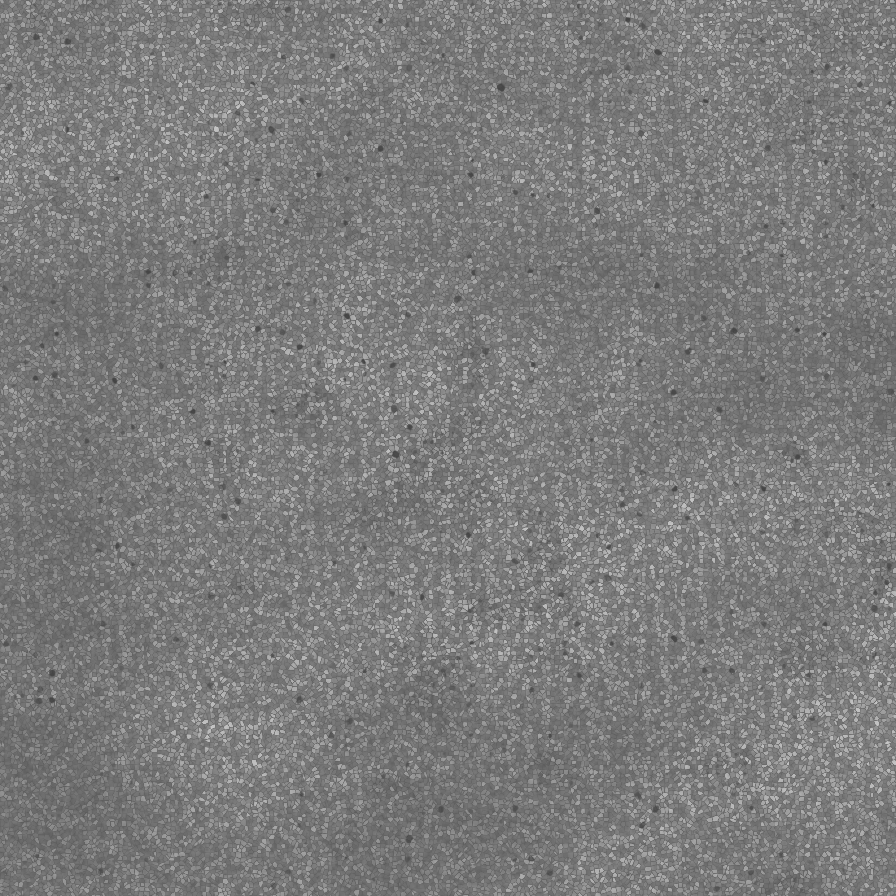
A WebGL 1 fragment shader for this texture:

```glsl
precision highp float;
// Grey fine-grained stone: packed light grains, soft clouds, dark pits and stains.
uniform vec2 u_resolution;

const float GRAIN_CELLS = 205.0;
const float MATRIX_TONE = 0.42;
const float PIT_TONE = 0.25;
const float STAIN_TONE = 0.33;

float hash(vec2 p) {
  return fract(sin(dot(p, vec2(127.1, 311.7))) * 43758.5453);
}

vec2 hash2(vec2 p) {
  return vec2(hash(p), hash(p + vec2(37.3, 91.7)));
}

float valueNoise(vec2 p) {
  vec2 cell = floor(p);
  vec2 f = fract(p);
  f = f * f * (3.0 - 2.0 * f);
  float low = mix(hash(cell), hash(cell + vec2(1.0, 0.0)), f.x);
  float high = mix(hash(cell + vec2(0.0, 1.0)), hash(cell + vec2(1.0, 1.0)), f.x);
  return mix(low, high, f.y);
}

// Layered noise, scaled to 0..1.
float fbm(vec2 p) {
  float sum = 0.0;
  float weight = 0.533;
  for (int i = 0; i < 4; i++) {
    sum += weight * valueNoise(p);
    p = mat2(1.6, 1.2, -1.2, 1.6) * p + 17.3;
    weight *= 0.5;
  }
  return sum;
}

// Returns the grain's random value and its coverage, fading at the borders.
vec2 grain(vec2 p, float pixel) {
  vec2 cell = floor(p);
  float nearest = 8.0;
  float second = 8.0;
  vec2 owner = cell;
  for (int y = -1; y <= 1; y++) {
    for (int x = -1; x <= 1; x++) {
      vec2 neighbour = cell + vec2(float(x), float(y));
      float d = length(neighbour + hash2(neighbour) - p);
      if (d < nearest) {
        second = nearest;
        nearest = d;
        owner = neighbour;
      } else {
        second = min(second, d);
      }
    }
  }
  float coverage = smoothstep(0.02, 0.15 + 0.6 * pixel, second - nearest);
  return vec2(hash(owner + 53.9), coverage);
}

// Coverage of small uneven pits, at most one per cell.
float pits(vec2 uv, float cells, float chance, float pixel, float seed) {
  vec2 p = uv * cells;
  p += 0.16 * (vec2(valueNoise(p * 4.0 + seed), valueNoise(p * 4.0 - seed)) - 0.5);
  vec2 cell = floor(p);
  vec2 centre = 0.3 + 0.4 * hash2(cell + seed);
  float radius = mix(0.10, 0.23, hash(cell + seed + 7.1));
  float edge = 0.03 + 0.6 * pixel * cells;
  float shape = 1.0 - smoothstep(radius - edge, radius + edge, length(fract(p) - centre));
  float strength = mix(0.45, 1.0, hash(cell + seed + 13.7));
  return shape * strength * step(hash(cell + seed + 29.3), chance);
}

void main() {
  float pixel = 1.0 / u_resolution.y;
  vec2 uv = gl_FragCoord.xy * pixel;

  // Broad clouds, slightly stretched sideways, and small stained areas.
  float cloud = fbm(uv * vec2(5.0, 7.5) + 3.7) - 0.5;
  float stain = smoothstep(0.60, 0.78, fbm(uv * vec2(11.0, 14.0) + 41.2));

  // Dark matrix with fine grit.
  float grit = valueNoise(uv * 290.0 + 11.0) - 0.5;
  float tone = MATRIX_TONE + 0.07 * grit + 0.07 * cloud;

  // Light mineral grains, brighter where the surface is rougher.
  vec2 speck = grain(uv * GRAIN_CELLS, pixel * GRAIN_CELLS);
  float lift = 0.03 + 0.22 * pow(speck.x, 1.8);
  tone += speck.y * lift * (1.0 + 1.1 * cloud);

  // Clustered stains, then isolated deep pits.
  float blot = pits(uv, 92.0, 0.04 + 0.5 * stain, pixel, 5.0);
  tone = mix(tone, STAIN_TONE, 0.75 * blot);
  tone -= 0.025 * stain;
  float pit = pits(uv, 58.0, 0.07, pixel, 23.0);
  tone = mix(tone, PIT_TONE, 0.9 * pit);

  gl_FragColor = vec4(vec3(tone), 1.0);
}
```
